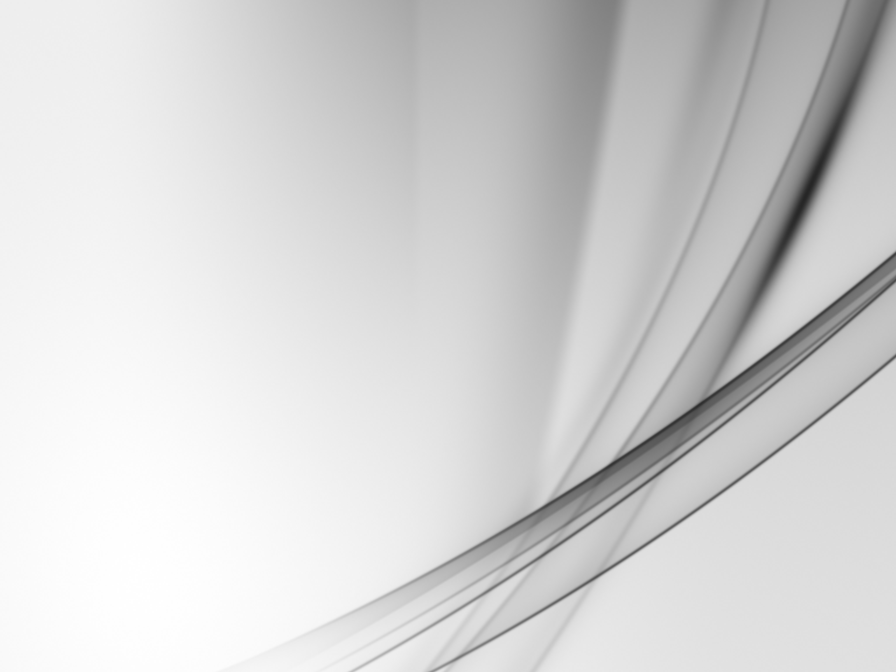
This background is drawn by a WebGL 1 fragment shader. Its source:

```glsl
precision highp float;
// Grey abstract backdrop: a pale glow at the lower left, a soft hanging curtain,
// and translucent sheets whose rims are parabolas. Each rim gives a signed
// distance, which is shaded as a thin line, a one-sided fold or a soft band.

uniform vec2 u_resolution;

#define PAPER 0.93
#define GLOW_CENTER vec2(0.33, 0.15)
#define GLOW_GAIN 0.075
#define CURTAIN_DARK 0.25
#define CURTAIN_FADE 2.0
#define CREASE_X 0.62
#define CORE_DEPTH 0.29
#define CORE_DARK 0.70
#define LINE_WIDTH 0.0026
#define SWEEP_START 0.444
#define SWEEP_SPAN 0.889
#define GRAIN 0.004

float hash(vec2 p) {
    return fract(sin(dot(p, vec2(12.9898, 78.233))) * 43758.5453);
}

// Signed distance to a parabola with values k at t = 0, 0.5 and 1.
float rimDistance(float t, float across, vec3 k, float span) {
    float bulge = 4.0 * (k.y - 0.5 * (k.x + k.z));
    float curve = mix(k.x, k.z, t) + bulge * t * (1.0 - t);
    float slope = (k.z - k.x + bulge * (1.0 - 2.0 * t)) / span;
    return (across - curve) / sqrt(1.0 + slope * slope);
}

float band(float d, float width) {
    return exp(-d * d / (width * width));
}

// Dark at the rim, fading towards positive distances.
float fold(float d, float width, float soft) {
    return smoothstep(-soft, soft, d) * exp(-max(d, 0.0) / width);
}

float steep(vec2 p, vec3 k) {
    return rimDistance(1.0 - p.y, p.x, k, 1.0);
}

float sweep(vec2 p, vec3 k) {
    return rimDistance((p.x - SWEEP_START) / SWEEP_SPAN, p.y, k, SWEEP_SPAN);
}

// Glow, vertical curtain and its slanted right edge.
float backdrop(vec2 p, float below) {
    float depth = 1.0 - p.y;
    float fade = exp(-CURTAIN_FADE * depth);
    float tone = PAPER + GLOW_GAIN * band(length(p - GLOW_CENTER), 0.5);
    tone -= CURTAIN_DARK * fade * smoothstep(0.12, 0.64, p.x);
    tone -= 0.02 * smoothstep(0.75, 1.1, p.x);

    float creaseFade = 1.0 - smoothstep(0.1, 0.6, depth);
    tone -= 0.035 * creaseFade * fold(CREASE_X - p.x, 0.06, 0.012);

    float edge = steep(p, vec3(0.9375, 0.854, 0.750));
    float edgeDark = mix(0.17, 0.09, smoothstep(0.0, 0.75, depth));
    tone -= edgeDark * (1.0 - below) * band(min(edge + 0.025, 0.0), 0.10)
          * (1.0 - smoothstep(-0.025, 0.008, edge));
    return tone;
}

// Light left by the steep sheets.
float steepLight(vec2 p, float below) {
    float depth = 1.0 - p.y;
    float veil = steep(p, vec3(1.080, 0.931, 0.747));
    float inner = steep(p, vec3(1.142, 0.960, 0.635));
    float middle = steep(p, vec3(1.262, 1.035, 0.663));
    float outer = steep(p, vec3(1.319, 1.097, 0.793));
    float dim = mix(1.0, 0.55, below);

    float light = 1.0 - 0.17 * exp(-2.5 * depth) * band(veil, 0.028);
    light *= 1.0 - dim * (0.13 * band(inner, 0.005) + 0.09 * fold(inner, 0.035, 0.008));
    light *= 1.0 - 0.05 * dim * band(inner + 0.022, 0.018);
    light *= 1.0 - dim * (0.18 * band(middle, 0.004) + 0.12 * fold(middle, 0.035, 0.006));

    // The outer sheet gathers into a dark core part of the way down.
    float core = CORE_DARK * band(depth - CORE_DEPTH, 0.19) * (1.0 - below);
    float shoulder = mix(0.30, 0.12, smoothstep(0.1, 0.75, depth));
    light *= 1.0 - core * band(outer, 0.014);
    light *= 1.0 - dim * shoulder * band(outer + 0.012, 0.028);
    light *= 1.0 - 0.15 * dim * band(outer, 0.005);
    return light * (1.0 + 0.06 * smoothstep(0.0, 0.06, outer) * (1.0 - below));
}

// Light left by the shallow sheets sweeping up to the right.
float sweepLight(vec2 p, float top, float pixel) {
    float second = sweep(p, vec3(0.010, 0.278, 0.600));
    float third = sweep(p, vec3(-0.015, 0.250, 0.588));
    float fourth = sweep(p, vec3(-0.042, 0.229, 0.583));
    float last = sweep(p, vec3(-0.094, 0.142, 0.470));
    float strength = smoothstep(0.36, 0.95, p.x);
    float knot = band(p.x - 1.0, 0.23);
    float thin = max(LINE_WIDTH, pixel);

    float light = 1.0 - (0.04 + 0.36 * strength) * fold(-top, 0.025, thin);
    light *= 1.0 - 0.55 * strength * band(top, thin);
    float ribbon = smoothstep(-thin, thin, -top) * smoothstep(-thin, thin, third);
    light *= 1.0 - 0.24 * knot * ribbon;
    light *= 1.0 - 0.22 * strength * fold(second, 0.016, thin);
    light *= 1.0 - 0.28 * strength * band(third, thin);
    light *= 1.0 - (0.12 + 0.42 * strength) * band(fourth, thin);
    light *= 1.0 - 0.10 * strength * fold(fourth, 0.02, thin);
    light *= 1.0 - (0.15 + 0.40 * strength) * band(last, thin);
    return light * (1.0 - 0.13 * strength * fold(last, 0.035, thin));
}

void main() {
    vec2 p = gl_FragCoord.xy / u_resolution * vec2(4.0 / 3.0, 1.0);
    float pixel = 1.0 / u_resolution.y;
    float top = sweep(p, vec3(0.052, 0.295, 0.623));
    float below = smoothstep(-pixel, pixel, -top);

    float tone = backdrop(p, below) * steepLight(p, below) * sweepLight(p, top, pixel);
    tone += GRAIN * (hash(floor(p * 384.0)) - 0.5);
    gl_FragColor = vec4(vec3(clamp(tone, 0.0, 1.0)), 1.0);
}
```
